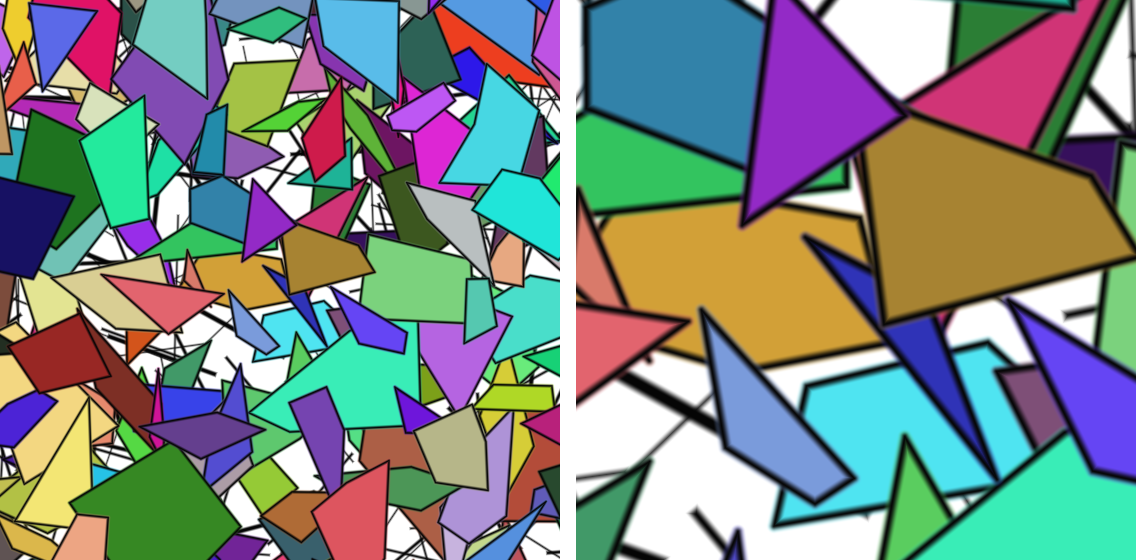
Left: the whole. Right: its middle third, enlarged.
This pattern is drawn by a Shadertoy shader. Its source:

```glsl
const float TAU = 6.2831853;
const vec3 INK = vec3(0.02);
const vec3 PAPER = vec3(1.0);

vec4 hash4(float n) {
    vec4 q = fract(n * vec4(0.1031, 0.1030, 0.0973, 0.1099));
    q += dot(q, q.wzxy + 33.33);
    return fract((q.xxyz + q.yzzw) * q.zywx);
}

mat2 rotation(float angle) {
    float c = cos(angle), s = sin(angle);
    return mat2(c, s, -s, c);
}

// Evenly spread position, reaching past the canvas borders
vec2 scatter(float id, vec2 jitter) {
    return fract(id * vec2(0.7549, 0.5698)) * 1.3 - 0.15 + 0.1 * (jitter - 0.5);
}

// Corner of an irregular polygon with unit outer radius
vec2 corner(float seed, int k, int sides) {
    vec4 h = hash4(seed + float(k) * 1.7);
    float angle = TAU * (float(k) + 0.75 * (h.x - 0.5)) / float(sides);
    return mix(0.4, 1.0, h.y) * vec2(cos(angle), sin(angle));
}

// Signed distance to a polygon stretched by 'axes'
float shardDistance(vec2 p, float seed, int sides, vec2 axes) {
    float nearest = 1e3, side = 1.0;
    vec2 b = axes * corner(seed, sides - 1, sides);
    for (int k = 0; k < sides; k++) {
        vec2 a = axes * corner(seed, k, sides);
        vec2 edge = b - a, w = p - a;
        vec2 gap = w - edge * clamp(dot(w, edge) / dot(edge, edge), 0.0, 1.0);
        nearest = min(nearest, dot(gap, gap));
        bvec3 crossing = bvec3(p.y >= a.y, p.y < b.y, edge.x * w.y > edge.y * w.x);
        if (all(crossing) || !any(crossing)) side = -side;
        b = a;
    }
    return side * sqrt(nearest);
}

float coverage(float d, float blur) {
    return 1.0 - smoothstep(-blur, blur, d);
}

void mainImage(out vec4 fragColor, in vec2 fragCoord) {
    vec2 p = fragCoord / iResolution.y;
    float blur = max(0.0026, 0.9 / iResolution.y);
    vec3 color = PAPER;

    // Straight ink strokes with square ends
    for (int i = 0; i < 330; i++) {
        vec4 h = hash4(float(i) + 311.0);
        vec4 g = hash4(float(i) + 947.0);
        vec2 q = abs(rotation(TAU * h.z) * (p - (h.xy * 1.3 - 0.15)));
        vec2 halfSize = vec2(mix(0.03, 0.15, g.x), mix(0.0008, 0.0042, g.y * g.y));
        vec2 d = q - halfSize;
        color = mix(color, INK, coverage(max(d.x, d.y), blur));
    }

    // Outlined shards, painted back to front
    for (int i = 0; i < 200; i++) {
        float id = float(i) + 1.0;
        vec4 h = hash4(id + 53.0);
        vec4 g = hash4(id + 619.0);
        vec2 q = p - scatter(id, h.xy);
        float radius = mix(0.09, 0.19, h.z);
        if (length(q) > radius * 1.15 + 0.01) continue;

        int sides = g.x < 0.2 ? 3 : g.x < 0.75 ? 4 : 5;
        vec2 axes = radius * vec2(1.15, mix(0.25, 1.0, h.w));
        float d = shardDistance(rotation(TAU * g.y) * q, id * 13.0 + 71.0, sides, axes);

        // Random tint, leaning to violet where blue outweighs green
        vec3 tint = hash4(id + 1283.0).xyz;
        vec3 fill = mix(vec3(0.09), vec3(0.97, 0.93, 0.96), pow(tint, vec3(1.1, 1.05, 0.85)));
        fill.g *= 1.0 - 0.35 * smoothstep(0.0, 0.3, fill.b - fill.g);
        vec3 paint = mix(fill, INK, coverage(abs(d) - 0.0023, blur));
        color = mix(color, paint, coverage(d - 0.0023, blur));
    }

    fragColor = vec4(color, 1.0);
}
```
